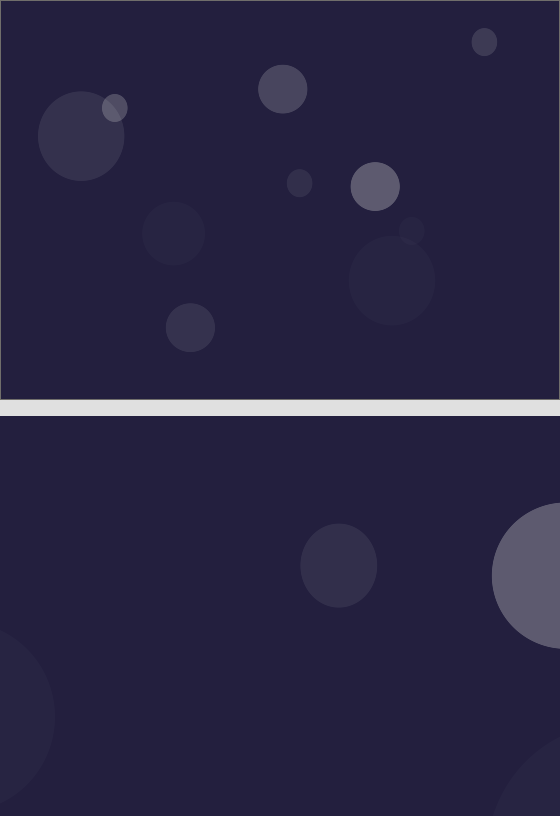
Top: the whole. Bottom: its middle third, enlarged.
This background is drawn by a WebGL 2 fragment shader. Its source:

```glsl
#version 300 es
precision highp float;
// Translucent pale discs floating on a flat midnight-blue ground with a hairline frame.
// An additive lattice scatters the discs; each large one carries a small satellite
// on its rim, and every disc is blended as a thin veil of the same light.

uniform vec2 u_resolution;
out vec4 fragColor;

const vec3 NIGHT = vec3(0.136, 0.122, 0.244);
const vec3 VEIL  = vec3(1.0, 1.0, 0.97);
const vec3 FRAME = vec3(0.44, 0.43, 0.42);
const float FRAME_WIDTH = 0.0025;

// Disc radii, in canvas heights.
const vec2 SMALL  = vec2(0.032, 0.035);
const vec2 MEDIUM = vec2(0.0615, 0.061);
const vec2 BROAD  = vec2(0.0785, 0.0795);
const vec2 LARGE  = vec2(0.108, 0.112);

// Size and opacity of each disc, in lattice order.
const int DISCS = 8;
const vec2 RADII[DISCS] = vec2[](SMALL, MEDIUM, LARGE, LARGE, MEDIUM, BROAD, SMALL, MEDIUM);
const float OPACITY[DISCS] = float[](0.07, 0.085, 0.078, 0.02, 0.17, 0.02, 0.12, 0.265);

// Approximate signed distance to an axis-aligned ellipse.
float ellipseDistance(vec2 p, vec2 radius) {
    return (length(p / radius) - 1.0) * min(radius.x, radius.y);
}

// Antialiased coverage of the inside of a shape.
float coverage(float dist, float pixel) {
    return smoothstep(0.5 * pixel, -0.5 * pixel, dist);
}

// Evenly spread centre of a disc, kept clear of the canvas edges.
vec2 scatter(float index, float aspect) {
    vec2 lattice = fract(vec2(0.54, 0.55) + index * vec2(0.74, 0.57));
    return mix(vec2(0.13, 0.08), vec2(0.88, 0.92), lattice) * vec2(aspect, 1.0);
}

// Offset of a satellite from the middle of its large disc.
vec2 satelliteOffset(float order, vec2 radius) {
    float angle = 0.68 + 0.5 * order;
    float reach = 1.0 + 0.2 * order;
    return reach * radius * vec2(cos(angle), sin(angle));
}

vec3 addDisc(vec3 color, vec2 p, vec2 radius, float opacity, float pixel) {
    float inside = coverage(ellipseDistance(p, radius), pixel);
    return mix(color, VEIL, opacity * inside);
}

void main() {
    float pixel = 1.0 / u_resolution.y;
    float aspect = u_resolution.x * pixel;
    vec2 p = gl_FragCoord.xy * pixel;
    vec3 color = NIGHT;

    // Discs and satellites
    float satellites = 0.0;
    for (int i = 0; i < DISCS; i++) {
        vec2 local = p - scatter(float(i), aspect);
        color = addDisc(color, local, RADII[i], OPACITY[i], pixel);
        if (RADII[i] == LARGE) {
            vec2 orbit = local - satelliteOffset(satellites, LARGE);
            color = addDisc(color, orbit, SMALL, mix(0.2, 0.02, satellites), pixel);
            satellites += 1.0;
        }
    }

    // Hairline frame
    vec2 toEdge = min(p, vec2(aspect, 1.0) - p);
    float frame = coverage(min(toEdge.x, toEdge.y) - FRAME_WIDTH, pixel);
    fragColor = vec4(mix(color, FRAME, frame), 1.0);
}
```
